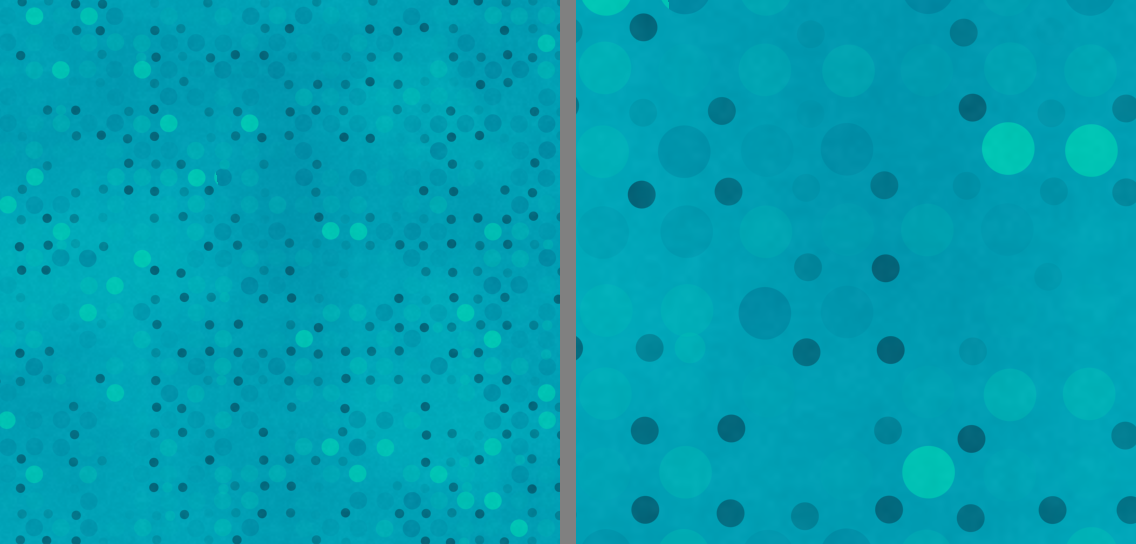
Left: the whole. Right: its middle third, enlarged.
This pattern is drawn by a Shadertoy shader. Its source:

```glsl
const float PITCH = 0.04956;             // dot spacing, in canvas heights
const vec2 ORIGIN = vec2(0.0137, 0.0294); // centre of the first large dot
const float LARGE_RADIUS = 0.325;        // radii and jitter in grid cells
const float SMALL_RADIUS = 0.172;
const float TINY_RADIUS = 0.19;
const float LARGE_JITTER = 0.05;
const float SMALL_JITTER = 0.14;
const float GRAIN = 0.016;
const vec3 BASE = vec3(0.0, 0.652, 0.727);
const vec3 SHADE = vec3(0.0, 0.545, 0.650);
const vec3 GLOW = vec3(0.0, 0.685, 0.730);
const vec3 MINT = vec3(0.0, 0.785, 0.705);
const vec3 TEAL = vec3(0.0, 0.500, 0.610);
const vec3 INK = vec3(0.015, 0.385, 0.465);

float hash(vec2 p) {
    vec3 q = fract(vec3(p.xyx) * 0.1031);
    q += dot(q, q.yzx + 33.33);
    return fract((q.x + q.y) * q.z);
}

vec2 hash2(vec2 p) {
    return vec2(hash(p + 17.3), hash(p + 71.9));
}

float noise(vec2 p) {
    vec2 i = floor(p), f = fract(p);
    f = f * f * (3.0 - 2.0 * f);
    return mix(mix(hash(i), hash(i + vec2(1, 0)), f.x),
               mix(hash(i + vec2(0, 1)), hash(i + vec2(1, 1)), f.x), f.y);
}

float fbm(vec2 p) {
    float sum = 0.0, amp = 0.5;
    for (int i = 0; i < 5; i++) {
        sum += amp * noise(p);
        p = mat2(1.6, 1.2, -1.2, 1.6) * p + 9.7;
        amp *= 0.5;
    }
    return sum;
}

// Soft round stain centred at c
float stain(vec2 p, vec2 c, vec2 size) {
    vec2 d = (p - c) / size;
    return exp(-dot(d, d));
}

// Coverage of the jittered dot in a cell
float dotMask(vec2 g, vec2 cell, float radius, float jitter, float aa) {
    vec2 centre = cell + (hash2(cell) - 0.5) * jitter;
    return 1.0 - smoothstep(radius - aa, radius + aa, length(g - centre));
}

void mainImage(out vec4 fragColor, in vec2 fragCoord) {
    vec2 uv = fragCoord / iResolution.y;
    vec2 grid = (uv - ORIGIN) / PITCH;
    float aa = 0.8 / (iResolution.y * PITCH);

    // Mottled ground with darker stains
    float cloud = fbm(uv * 4.0 + 3.0);
    float wear = fbm(uv * 38.0);
    float dark = 0.50 * stain(uv, vec2(0.84, 0.80), vec2(0.22, 0.26))
               + 0.25 * stain(uv, vec2(0.55, 0.66), vec2(0.10, 0.22))
               + 0.20 * stain(uv, vec2(0.40, 0.88), vec2(0.25, 0.10))
               + 0.15 * stain(uv, vec2(0.88, 0.10), vec2(0.18, 0.12));
    float shade = clamp(dark * (0.5 + cloud) + 1.1 * (cloud - 0.42), 0.0, 1.0);
    vec3 col = mix(BASE, SHADE, shade);
    col = mix(col, GLOW, 0.6 * smoothstep(0.45, 0.25, cloud));

    // Faint woven bands along rows and columns
    vec2 band = smoothstep(0.25, 0.42, abs(fract(grid) - 0.5));
    vec2 line = floor(grid + 0.5);
    float weave = band.x * hash(vec2(line.x, 5.0)) + band.y * hash(vec2(9.0, line.y));
    col = mix(col, GLOW, 0.22 * weave * noise(uv * 7.0));

    // Large dots: mint or teal, from vivid to nearly invisible
    vec2 cell = floor(grid + 0.5);
    float kind = hash(cell + 101.0);
    float level = hash(cell + 211.0);
    float mask = dotMask(grid, cell, LARGE_RADIUS, LARGE_JITTER, aa);
    float tealShare = 0.26 + 0.25 * dark;
    if (kind < tealShare) {
        float alpha = mix(0.12, 0.62, level * level) + 0.25 * dark;
        col = mix(col, TEAL, mask * alpha * (0.65 + 0.7 * wear));
    } else if (kind < 0.84) {
        float alpha = level > 0.83 ? mix(0.72, 0.95, hash(cell + 307.0))
                                   : mix(0.04, 0.50, level * level);
        col = mix(col, MINT, mask * alpha * (0.92 + 0.16 * wear));
    }

    // Small ink dots, set between the large ones
    vec2 between = grid + 0.5;
    cell = floor(between + 0.5);
    level = hash(cell + 401.0);
    mask = dotMask(between, cell, SMALL_RADIUS, SMALL_JITTER, aa);
    float ink = smoothstep(0.22, 0.95, level + 0.12 * dark);
    col = mix(col, INK, mask * ink * (0.72 + 0.45 * wear));

    // Rare tiny mint dots on the column midpoints
    vec2 middle = grid + vec2(0.0, 0.5);
    cell = floor(middle + 0.5);
    mask = dotMask(middle, cell, TINY_RADIUS, SMALL_JITTER, aa);
    col = mix(col, MINT, 0.28 * mask * step(0.95, hash(cell + 503.0)));

    // Fine paper grain
    col += GRAIN * (noise(uv * 240.0) + noise(uv * 110.0) - 1.0);
    fragColor = vec4(clamp(col, 0.0, 1.0), 1.0);
}
```
